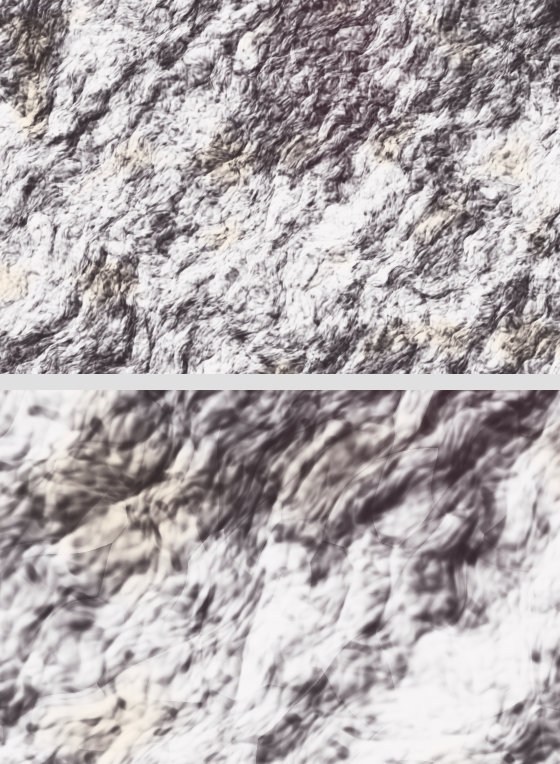
Top: the whole. Bottom: its middle third, enlarged.
Write a WebGL 2 fragment shader that draws this texture.

```glsl
#version 300 es
precision highp float;
uniform vec2 u_resolution;
out vec4 outColor;

vec2 hash2(vec2 p) {
    vec3 q = fract(p.xyx * vec3(0.1031, 0.1030, 0.0973));
    q += dot(q, q.yzx + 33.33);
    return fract((q.xx + q.yz) * q.zy);
}

float corner(vec2 cell, vec2 offset) {
    float angle = 6.2832 * hash2(cell).x;
    return dot(vec2(cos(angle), sin(angle)), offset);
}

// Gradient noise, roughly -0.7 to 0.7
float noise(vec2 p) {
    vec2 i = floor(p), f = p - i;
    vec2 w = f * f * f * (f * (f * 6.0 - 15.0) + 10.0);
    vec2 e = vec2(1.0, 0.0);
    return mix(mix(corner(i, f), corner(i + e, f - e), w.x),
               mix(corner(i + e.yx, f - e.yx), corner(i + e.xx, f - e.xx), w.x), w.y);
}

// Billowed height: rounded lumps between sharp creases
float relief(vec2 p) {
    float height = 0.0, freq = 5.0;
    for (int i = 0; i < 5; i++) {
        height += abs(noise(p * freq + float(i) * 7.3)) / freq;
        freq *= 2.0;
    }
    return height;
}

// Coordinates running along the diagonal bedding of the rock
vec2 bedding(vec2 p) {
    vec2 axis = vec2(cos(0.85), sin(0.85));
    return vec2(0.65 * dot(p, axis), 1.1 * dot(p, vec2(-axis.y, axis.x))) + 20.0;
}

// Broken plates: x is the distance to the joint, y the shade of a tilted face
vec2 plate(vec2 p) {
    vec2 base = floor(p), nearest = vec2(0.0), id = base;
    float d1 = 9.0, d2 = 9.0;
    for (int y = -1; y <= 1; y++)
    for (int x = -1; x <= 1; x++) {
        vec2 cell = base + vec2(x, y);
        vec2 r = cell + hash2(cell) - p;
        float d = length(r);
        if (d < d1) {
            d2 = d1;
            d1 = d;
            id = cell;
            nearest = r;
        } else {
            d2 = min(d2, d);
        }
    }
    float shade = hash2(id + 3.0).x - 0.5 + 1.3 * dot(nearest, hash2(id + 7.0) - 0.5);
    return vec2(d2 - d1, shade);
}

float crack(vec2 p, float width) {
    return 1.0 - smoothstep(0.0, width, abs(noise(p)));
}

vec3 rock(vec2 p) {
    // Bend the bedding so that ridges wander
    vec2 bent = p + 0.045 * vec2(noise(p * 4.0 + 3.0), noise(p * 4.0 + 31.0))
                  + 0.014 * vec2(noise(p * 17.0 + 5.0), noise(p * 17.0 + 47.0));
    vec2 bed = bedding(bent);

    // Dark mineral stain, heaviest in an upright band and the upper right
    float band = exp(-pow((p.x - 0.9 + 0.15 * noise(p * 3.0)) / 0.2, 2.0)) * smoothstep(0.25, 0.85, p.y);
    float far = smoothstep(0.55, 0.0, distance(p, vec2(1.5, 1.0)));
    float patches = 1.2 * noise(bed * 3.2) + 1.0 * noise(bed * 7.5 + 4.0)
                  + 0.8 * noise(bent * 17.0) + 0.5 * noise(bent * 37.0);
    float stain = smoothstep(-0.4, 0.55, patches + 0.6 * band + 0.45 * far - 0.06);

    // Light falls from the upper left across the relief
    vec2 toLight = vec2(-0.6, 0.8) * 0.004;
    float slope = (relief(bed) - relief(bedding(bent + toLight))) / 0.004;

    vec2 slab = plate(bed * 9.0);
    vec2 chip = plate(bed * 23.0 + 11.0);
    float joints = 0.7 * (1.0 - smoothstep(0.0, 0.12, slab.x))
                 + 0.4 * (1.0 - smoothstep(0.0, 0.14, chip.x));
    float cracks = crack(bed * 5.0 + 9.0, 0.06) + 0.8 * crack(bed * 14.0 + 2.0, 0.09);
    float pits = smoothstep(0.08, 0.4, noise(bent * 62.0 + 8.0));

    float tone = 1.4 - 1.6 * stain + 0.5 * slope + 0.75 * slab.y + 0.55 * chip.y
               - joints * (0.4 + 0.6 * stain) - 0.8 * cracks - 0.9 * pits
               + 0.8 * noise(p * 105.0);

    // Plum shadows through grey to chalky white
    float level = 0.19 + 0.78 * pow(1.0 / (1.0 + exp(-1.75 * tone)), 0.72);
    vec3 color = vec3(level) - vec3(0.0, 0.03, 0.014) * (1.0 - 0.7 * smoothstep(0.65, 0.9, level));
    float rust = smoothstep(0.15, 0.5, noise(bent * 6.0 + 60.0));
    color += vec3(0.02, -0.01, -0.07) * rust * level;
    color += vec3(0.03, -0.03, -0.01) * band * (1.0 - level);
    return color;
}

void main() {
    // Four samples per pixel soften the finest edges
    vec3 sum = vec3(0.0);
    for (int i = 0; i < 4; i++) {
        vec2 jitter = vec2(i % 2, i / 2) * 0.5 - 0.25;
        sum += rock((gl_FragCoord.xy + jitter) / u_resolution.y);
    }
    outColor = vec4(clamp(sum * 0.25, 0.0, 1.0), 1.0);
}
```
